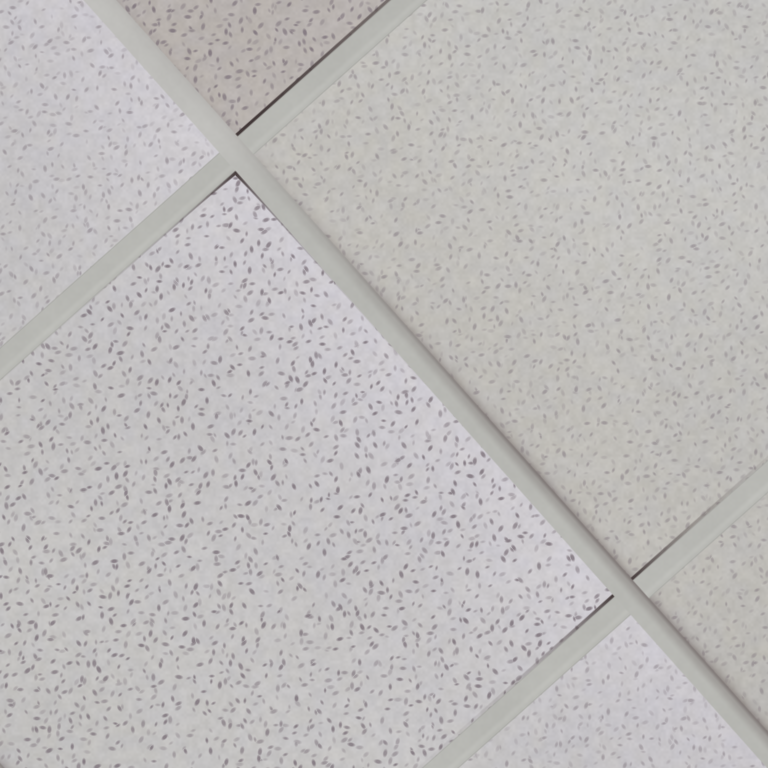
A WebGL 2 fragment shader for this texture:

```glsl
#version 300 es
precision highp float;
// Speckled ceiling panels held in a diagonal grid of painted metal rails.

#define JOINT vec2(0.308, 0.800)
#define ALONG vec2(0.665, -0.747)
#define TILE_SIZE 0.774
#define RAIL_HALF 0.0160
#define SPECK_CELL 0.0122
#define SPECK_CHANCE 0.82
#define SPECK_SIZE vec2(0.0041, 0.0023)
#define GRAIN 0.055
#define SPECK_COLOR vec3(0.50, 0.46, 0.49)
#define RAIL_COLOR vec3(0.715, 0.716, 0.698)
#define SHADOW_COLOR vec3(0.33, 0.28, 0.28)

uniform vec2 u_resolution;
out vec4 fragColor;

float hash(vec2 p) {
    vec3 q = fract(vec3(p.xyx) * 0.1031);
    q += dot(q, q.yzx + 33.33);
    return fract((q.x + q.y) * q.z);
}

float noise(vec2 p) {
    vec2 i = floor(p), f = fract(p);
    f = f * f * (3.0 - 2.0 * f);
    float low = mix(hash(i), hash(i + vec2(1, 0)), f.x);
    float high = mix(hash(i + vec2(0, 1)), hash(i + vec2(1, 1)), f.x);
    return mix(low, high, f.y);
}

// Coverage of a soft line of the given half width around d = 0.
float line(float d, float halfWidth, float soft) {
    return 1.0 - smoothstep(halfWidth - soft, halfWidth + soft, abs(d));
}

// Scattered, randomly turned oval pits; scale sets their size.
float specks(vec2 p, float scale, float soft) {
    vec2 cell = floor(p / SPECK_CELL);
    float cover = 0.0;
    for (int y = -1; y <= 1; y++)
    for (int x = -1; x <= 1; x++) {
        vec2 id = cell + vec2(x, y);
        vec2 seed = id + 200.0;
        if (hash(seed + 7.7) > SPECK_CHANCE) continue;
        vec2 center = (id + vec2(hash(seed), hash(seed + 51.3))) * SPECK_CELL;
        float angle = 1.9 + 2.6 * (hash(seed + 19.1) - 0.5);
        float c = cos(angle), s = sin(angle);
        vec2 r = mat2(c, -s, s, c) * (p - center);
        vec2 size = SPECK_SIZE * scale * mix(0.55, 1.1, hash(seed + 83.9));
        float d = (length(r / size) - 1.0) * size.y;
        float tone = mix(0.3, 1.0, hash(seed + 37.4));
        cover = max(cover, tone * (1.0 - smoothstep(-soft, soft, d)));
    }
    return cover;
}

void main() {
    vec2 uv = gl_FragCoord.xy / u_resolution.y;
    float soft = max(1.0 / u_resolution.y, 0.0014);

    // Grid space: x runs along the main rail, y crosses it.
    vec2 p = uv - JOINT;
    vec2 g = vec2(dot(p, ALONG), dot(p, vec2(-ALONG.y, ALONG.x)));
    vec2 tile = floor(g / TILE_SIZE);
    vec2 d = g - TILE_SIZE * round(g / TILE_SIZE);
    float beforeMain = step(tile.y, -0.5);
    float isFront = beforeMain * step(abs(tile.x), 0.5);
    float isTop = step(tile.x, -0.5) * (1.0 - beforeMain);

    // Panel tint: lilac beside the main rail, warmer on the far side.
    vec3 lilac = mix(vec3(0.757, 0.752, 0.745), vec3(0.805, 0.793, 0.815),
                     exp(-abs(g.y) * 3.5));
    vec3 warm = mix(vec3(0.742, 0.733, 0.715), vec3(0.768, 0.763, 0.752),
                    smoothstep(0.0, 0.45, g.y));
    vec3 color = mix(warm, lilac, beforeMain);
    color = mix(color, vec3(0.715, 0.692, 0.678), isTop);
    color += 0.030 * (noise(uv * 4.0 + 9.0) - 0.5);

    // Fine surface grain in two sizes, with a slight colour cast.
    float grain = 0.6 * noise(uv * 130.0) + 0.4 * noise(uv * 290.0 + 40.0) - 0.5;
    float castNoise = noise(uv * 60.0 + 70.0) - 0.5;
    color += GRAIN * grain + 0.012 * castNoise * vec3(-0.4, -0.2, 1.0);

    // Pits: bold on the front and top panels, faint on the others.
    float bold = max(isFront, isTop);
    float pits = specks(g, mix(0.90, 1.0, bold), soft);
    color = mix(color, SPECK_COLOR, pits * mix(0.50, 0.88, bold));

    // Gaps and shadows where panels meet the rails.
    float gapReach = mix(0.10, 0.40, isTop);
    float gap = line(d.x + RAIL_HALF + 0.0012, 0.0028, soft);
    gap *= exp(-abs(d.y) / gapReach) * (1.0 - beforeMain * step(tile.x, -0.5));
    vec2 cornerWidth = 0.0012 + 0.0045 * exp(-abs(d.yx) / 0.045);
    float corner = line(d.x - RAIL_HALF, cornerWidth.x, soft) * exp(-abs(d.y) / 0.10);
    corner = max(corner, line(d.y + RAIL_HALF, cornerWidth.y, soft) * exp(-abs(d.x) / 0.10));
    corner *= isFront * step(0.0, d.x);
    color = mix(color, SHADOW_COLOR * 0.8, min(1.0, 1.15 * max(gap, corner)));
    float growth = smoothstep(-0.1, 0.6, g.x);
    float sideShadow = step(0.0, d.y) * exp(-max(d.y - RAIL_HALF, 0.0) / 0.006);
    color = mix(color, SHADOW_COLOR, sideShadow * mix(0.10, 0.42, growth));

    // Cross rails, with a faint bright lip and darker borders.
    vec3 crossColor = RAIL_COLOR + 0.02 * (noise(uv * 14.0) - 0.5);
    crossColor += 0.022 * line(d.x - 0.009, 0.003, 0.003) + 0.3 * GRAIN * grain;
    crossColor -= 0.05 * smoothstep(0.85, 1.0, abs(d.x) / RAIL_HALF);
    color = mix(color, crossColor, line(d.x, RAIL_HALF, soft));

    // Main rail on top: pale at the upper end, brown along its shaded side.
    float side = d.y / RAIL_HALF;
    vec3 mainColor = mix(vec3(0.748, 0.745, 0.732), RAIL_COLOR, smoothstep(-0.08, 0.12, g.x));
    mainColor += 0.02 * (noise(uv * 18.0) - 0.5) + 0.3 * GRAIN * grain;
    float shade = smoothstep(-0.2, 0.7, side) * mix(0.04, 0.24, growth);
    shade += smoothstep(0.6, 1.0, side) * mix(0.04, 0.30, growth);
    mainColor = mix(mainColor, SHADOW_COLOR, shade);
    color = mix(color, mainColor, line(d.y, RAIL_HALF, soft));

    fragColor = vec4(color, 1.0);
}
```
